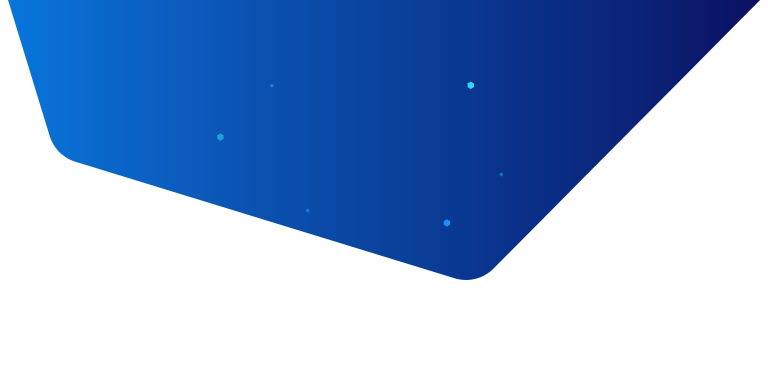
Reproduce this background procedurally as a WebGL 2 fragment shader.

```glsl
#version 300 es
precision highp float;

uniform vec2 u_resolution;
out vec4 fragColor;

const vec3 WHITE = vec3(1.0);
const float CORNER_RADIUS = 0.0992;

// Panel corners, inset by the corner radius; the upper two lie off canvas
const vec2 PANEL[4] = vec2[4](
  vec2(-0.0020, 1.4120), vec2(0.2216, 0.6822),
  vec2(1.1888, 0.3850), vec2(2.2644, 1.4684));

// Evenly spaced gradient stops, left to right
const float RAMP_START = 0.02;
const float RAMP_STEP = 0.32;
const vec3 RAMP[7] = vec3[7](
  vec3(0.030, 0.460, 0.860), vec3(0.043, 0.386, 0.768),
  vec3(0.040, 0.319, 0.694), vec3(0.040, 0.263, 0.613),
  vec3(0.040, 0.195, 0.543), vec3(0.042, 0.137, 0.467),
  vec3(0.045, 0.062, 0.380));

// Hexagons: centre and apothem, then colour
const vec3 HEXAGONS[6] = vec3[6](
  vec3(1.2010, 0.7824, 0.0081), vec3(0.5623, 0.6501, 0.0080),
  vec3(1.1400, 0.4313, 0.0081), vec3(0.6934, 0.7812, 0.0042),
  vec3(0.7850, 0.4631, 0.0043), vec3(1.2786, 0.5547, 0.0042));
const vec3 HEX_COLORS[6] = vec3[6](
  vec3(0.15, 0.86, 0.95), vec3(0.10, 0.64, 0.83),
  vec3(0.09, 0.57, 0.97), vec3(0.07, 0.50, 0.83),
  vec3(0.07, 0.47, 0.87), vec3(0.07, 0.43, 0.82));

// Signed distance to a polygon given by its corners
float polygonDistance(vec2 p, vec2 corners[4]) {
  float nearest = dot(p - corners[0], p - corners[0]);
  float side = 1.0;
  for (int i = 0; i < 4; i++) {
    vec2 a = corners[i];
    vec2 b = corners[(i + 3) % 4];
    vec2 edge = b - a;
    vec2 w = p - a;
    vec2 offset = w - edge * clamp(dot(w, edge) / dot(edge, edge), 0.0, 1.0);
    nearest = min(nearest, dot(offset, offset));
    bvec3 crossing = bvec3(p.y >= a.y, p.y < b.y, edge.x * w.y > edge.y * w.x);
    if (all(crossing) || !any(crossing)) side = -side;
  }
  return side * sqrt(nearest);
}

// Signed distance to a hexagon with upright sides
float hexagonDistance(vec2 p, float apothem) {
  p = abs(p);
  return max(p.x, dot(p, vec2(0.5, 0.8660))) - apothem;
}

vec3 rampColor(float x) {
  float t = clamp((x - RAMP_START) / RAMP_STEP, 0.0, 5.999);
  int stop = int(t);
  return mix(RAMP[stop], RAMP[stop + 1], fract(t));
}

// Antialiased coverage of a shape
float coverage(float dist, float pixel) {
  return clamp(0.5 - dist / pixel, 0.0, 1.0);
}

void main() {
  float pixel = 1.0 / u_resolution.y;
  vec2 p = gl_FragCoord.xy * pixel;

  // Rounded panel on white
  float panel = polygonDistance(p, PANEL) - CORNER_RADIUS;
  vec3 color = mix(WHITE, rampColor(p.x), coverage(panel, pixel));

  // Scattered hexagons
  for (int i = 0; i < 6; i++) {
    float dist = hexagonDistance(p - HEXAGONS[i].xy, HEXAGONS[i].z);
    color = mix(color, HEX_COLORS[i], coverage(dist, pixel));
  }

  fragColor = vec4(color, 1.0);
}
```
